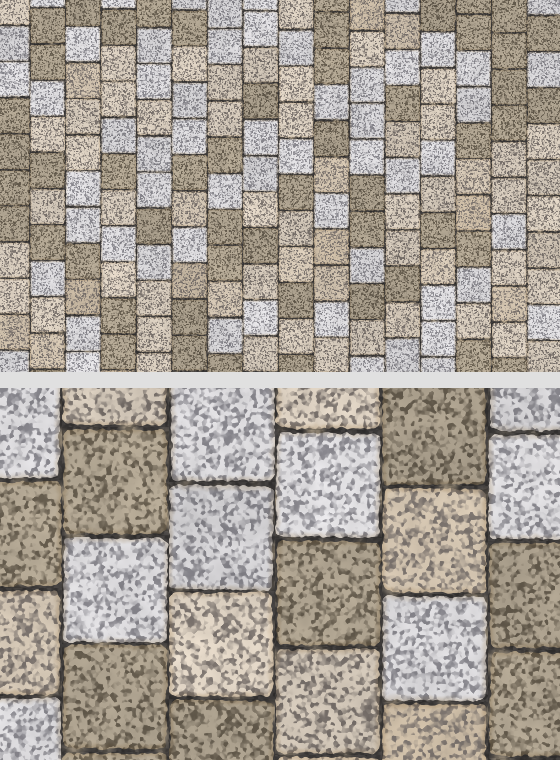
Top, the full canvas; bottom, a detail of the centre.
A Shadertoy shader for this texture:

```glsl
const vec2 REPEATS = vec2(15.77, 10.3);      // blocks across and down
const vec2 FIRST_JOINT = vec2(0.84, 0.70);   // first joint from left and top, in blocks
const float COLUMN_STAGGER = 0.5;
const float COLUMN_DRIFT = 0.015;
const vec2 HALF_JOINT = vec2(0.015, 0.021);
const float CORNER_RADIUS = 0.06;
const float EDGE_WOBBLE = 0.018;
const float EDGE_CRUMBLE = 0.022;
const float PLACE_JITTER = 0.010;
const float MAX_TILT = 0.014;
const float GRAINS_PER_BLOCK = 29.0;
const float GRAIN_SHARPNESS = 6.5;
const float CLUMP_STRENGTH = 0.16;
const float OLIVE_SHARE = 0.35;
const float BUFF_SHARE = 0.31;

const vec3 OLIVE_LIGHT = vec3(0.69, 0.645, 0.57);
const vec3 OLIVE_DARK = vec3(0.38, 0.345, 0.29);
const vec3 BUFF_LIGHT = vec3(0.85, 0.805, 0.745);
const vec3 BUFF_DARK = vec3(0.46, 0.43, 0.41);
const vec3 GREY_LIGHT = vec3(0.855, 0.85, 0.86);
const vec3 GREY_DARK = vec3(0.51, 0.505, 0.53);
const vec3 TAN_TINT = vec3(0.92, 0.895, 0.85);
const vec3 RIM_TINT = vec3(0.92, 0.89, 0.84);
const vec3 JOINT_DARK = vec3(0.23, 0.22, 0.215);
const vec3 JOINT_SAND = vec3(0.50, 0.46, 0.40);

// Integer hash of a lattice point, two values in 0..1
vec2 hash2(vec2 p) {
    uvec2 v = uvec2(ivec2(floor(p))) * 1664525u + 1013904223u;
    v.x += v.y * 1664525u;
    v.y += v.x * 1664525u;
    v ^= v >> 16u;
    v.x += v.y * 1664525u;
    v.y += v.x * 1664525u;
    v ^= v >> 16u;
    return vec2(v & 65535u) / 65535.0;
}

float cornerSlope(vec2 cell, vec2 corner, vec2 f) {
    float angle = 6.2832 * hash2(cell + corner).x;
    return dot(vec2(cos(angle), sin(angle)), f - corner);
}

float gradientNoise(vec2 p) {
    vec2 cell = floor(p), f = p - cell;
    vec2 u = f * f * f * (f * (f * 6.0 - 15.0) + 10.0);
    float low = mix(cornerSlope(cell, vec2(0, 0), f), cornerSlope(cell, vec2(1, 0), f), u.x);
    float high = mix(cornerSlope(cell, vec2(0, 1), f), cornerSlope(cell, vec2(1, 1), f), u.x);
    return mix(low, high, u.y);
}

// Softly blended pebbles, each with its own tone in 0..1
float grainTone(vec2 p) {
    vec2 cell = floor(p);
    float total = 0.0, weightSum = 0.0;
    for (int y = -1; y <= 1; y++) {
        for (int x = -1; x <= 1; x++) {
            vec2 site = cell + vec2(x, y);
            vec2 delta = site + hash2(site) - p;
            float weight = exp(-GRAIN_SHARPNESS * dot(delta, delta));
            total += weight * hash2(site + 517.0).y;
            weightSum += weight;
        }
    }
    return total / weightSum;
}

float roundedBox(vec2 p, vec2 extent, float radius) {
    vec2 d = abs(p) - extent + radius;
    return length(max(d, 0.0)) + min(max(d.x, d.y), 0.0) - radius;
}

vec3 blockColor(vec2 id, float tone) {
    vec2 pick = hash2(id + 91.0);
    vec2 vary = hash2(id + 233.0);
    vec3 light = GREY_LIGHT, dark = GREY_DARK;
    if (pick.x < OLIVE_SHARE) {
        light = OLIVE_LIGHT;
        dark = OLIVE_DARK;
    } else if (pick.x < OLIVE_SHARE + BUFF_SHARE) {
        light = BUFF_LIGHT * mix(vec3(1.0), TAN_TINT, smoothstep(0.6, 1.0, vary.x));
        dark = BUFF_DARK;
    }
    return mix(dark, light, smoothstep(0.04, 0.66, tone)) * mix(0.96, 1.04, vary.y);
}

void mainImage(out vec4 fragColor, in vec2 fragCoord) {
    vec2 uv = fragCoord / iResolution.xy;
    float pixel = REPEATS.y / iResolution.y;

    // Staggered columns, with rows counted downward
    vec2 grid = vec2(uv.x, 1.0 - uv.y) * REPEATS - FIRST_JOINT + vec2(1.0, 0.0);
    float column = floor(grid.x);
    grid.y -= column * COLUMN_DRIFT + mod(column, 2.0) * COLUMN_STAGGER;
    vec2 id = floor(grid);

    // Exposed aggregate with loose clumps of darker stone
    float tone = grainTone(grid * GRAINS_PER_BLOCK + floor(hash2(id) * 64.0));
    tone += CLUMP_STRENGTH * gradientNoise(grid * 12.0 + 5.0);

    // Hand-laid placement and crumbled edges
    vec2 place = hash2(id + 37.0) - 0.5;
    float tilt = 2.0 * MAX_TILT * (hash2(id + 71.0).x - 0.5);
    vec2 local = grid - id - 0.5 + 2.0 * PLACE_JITTER * place;
    local += tilt * vec2(-local.y, local.x);
    vec2 rough = vec2(gradientNoise(grid * 7.0), gradientNoise(grid * 7.0 + 43.0));
    float edge = roundedBox(local + EDGE_WOBBLE * rough, 0.5 - HALF_JOINT, CORNER_RADIUS);
    edge += EDGE_CRUMBLE * gradientNoise(grid * 17.0 + 61.0);

    // Faint stains and a worn rim
    vec3 block = blockColor(id, tone);
    block *= 1.0 + 0.06 * gradientNoise(grid * 2.3) + 0.05 * gradientNoise(grid * 9.0);
    float rim = 1.0 - smoothstep(0.0, 0.06, -edge);
    block *= mix(vec3(1.0), RIM_TINT, rim);

    // Joints of shadow and patchy sand
    float sand = smoothstep(-0.05, 0.45, gradientNoise(grid * 4.0 + 19.0));
    vec3 joint = mix(JOINT_DARK, JOINT_SAND, sand) * mix(0.75, 1.25, tone);

    float cover = smoothstep(0.6 * pixel, -0.6 * pixel, edge);
    fragColor = vec4(clamp(mix(joint, block, cover), 0.0, 1.0), 1.0);
}
```
